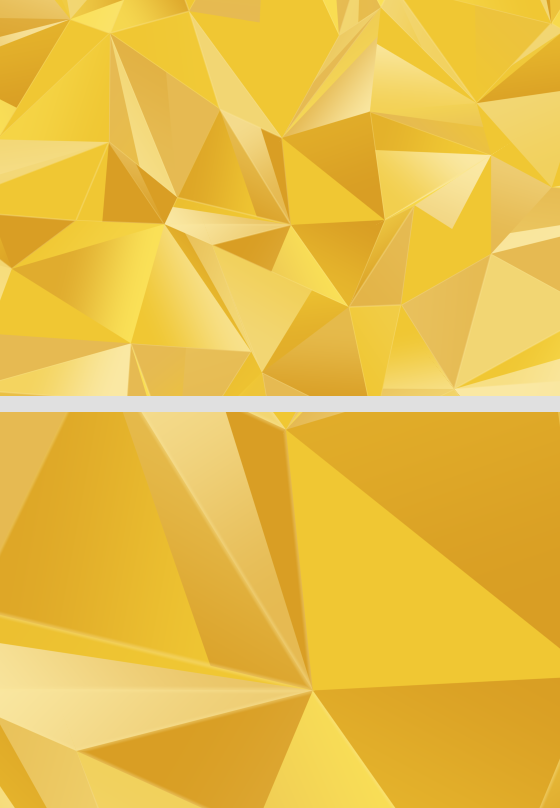
Top: the whole. Bottom: its middle third, enlarged.
Reproduce this background procedurally as a WebGL 1 fragment shader.

```glsl
precision highp float;

uniform vec2 u_resolution;

const float ROWS = 4.3;
const float JITTER = 0.88;
const float TILT = 0.32;

vec3 hash3(vec2 seed) {
  vec3 q = fract(seed.xyx * vec3(0.1031, 0.1030, 0.0973));
  q += dot(q, q.yxz + 33.33);
  return fract((q.xxy + q.yzz) * q.zyx);
}

// Gold tones, chosen in proportion to their share of the area
vec3 goldTone(float pick) {
  if (pick < 0.20) return vec3(0.85, 0.62, 0.14);
  if (pick < 0.47) return vec3(0.94, 0.78, 0.20);
  if (pick < 0.62) return vec3(0.90, 0.73, 0.32);
  if (pick < 0.75) return vec3(0.98, 0.88, 0.34);
  if (pick < 0.88) return vec3(0.95, 0.84, 0.45);
  return vec3(0.98, 0.91, 0.64);
}

vec2 meshVertex(vec2 node) {
  return node + JITTER * (hash3(node + 41.0).xy - 0.5);
}

float cross2(vec2 a, vec2 b) {
  return a.x * b.y - a.y * b.x;
}

// Signed distance to the line through a and b, positive on its left
float lineSide(vec2 p, vec2 a, vec2 b) {
  vec2 along = b - a;
  return cross2(along, p - a) / max(length(along), 1e-4);
}

// Linear gradient between two tones in a random direction
vec3 facetColor(vec2 offset, vec2 seed) {
  vec3 tone = hash3(seed);
  vec3 ramp = hash3(seed + 71.0);
  float angle = 6.2832 * ramp.x;
  float t = dot(offset, vec2(cos(angle), sin(angle)));
  t = smoothstep(-0.5, 0.5, t);
  return mix(goldTone(tone.x), goldTone(tone.y), t * mix(0.1, 0.9, ramp.y));
}

// Facet colour in rgb, weighted by its coverage in a
vec4 triangle(vec2 p, vec2 a, vec2 b, vec2 c, vec2 seed, float blur) {
  if (cross2(b - a, c - a) <= 0.0) return vec4(0.0);
  float inside = min(lineSide(p, a, b), min(lineSide(p, b, c), lineSide(p, c, a)));
  float coverage = smoothstep(-blur, blur, inside);
  if (coverage <= 0.0) return vec4(0.0);

  vec3 choice = hash3(seed + 137.0);
  vec2 offset = p - (a + b + c) / 3.0;
  vec3 color = facetColor(offset, seed);

  // Some facets are cut from one corner to the opposite side
  if (choice.x < 0.6) {
    vec2 cut = mix(b, c, mix(0.25, 0.75, choice.y));
    float side = smoothstep(-blur, blur, lineSide(p, a, cut));
    color = mix(color, facetColor(offset, seed + 211.0), side);
  }

  // Faint light rim on a few facets
  float rim = 1.0 - smoothstep(0.0, 0.016, inside);
  color = mix(color, vec3(0.98, 0.90, 0.60), 0.35 * rim * step(0.6, choice.z));
  return vec4(color * coverage, coverage);
}

// Jittered grid with each quad split along a random diagonal
vec3 facetMesh(vec2 p, float blur) {
  vec2 home = floor(p);
  vec4 total = vec4(0.0);
  for (int y = -1; y <= 1; y++) {
    for (int x = -1; x <= 1; x++) {
      vec2 cell = home + vec2(float(x), float(y));
      vec2 a = meshVertex(cell);
      vec2 b = meshVertex(cell + vec2(1.0, 0.0));
      vec2 c = meshVertex(cell + vec2(1.0, 1.0));
      vec2 d = meshVertex(cell + vec2(0.0, 1.0));
      vec2 seed = cell * 3.0 + 300.0;
      if (hash3(cell + 93.0).x < 0.5) {
        total += triangle(p, a, b, c, seed, blur);
        total += triangle(p, c, d, a, seed + 1.0, blur);
      } else {
        total += triangle(p, b, c, d, seed, blur);
        total += triangle(p, d, a, b, seed + 1.0, blur);
      }
    }
  }
  return total.rgb / max(total.a, 1e-4);
}

void main() {
  vec2 p = gl_FragCoord.xy / u_resolution.y * ROWS;
  float c = cos(TILT);
  float s = sin(TILT);
  p = mat2(c, s, -s, c) * p + 20.0;
  float blur = 0.7 * ROWS / u_resolution.y;
  gl_FragColor = vec4(facetMesh(p, blur), 1.0);
}
```
